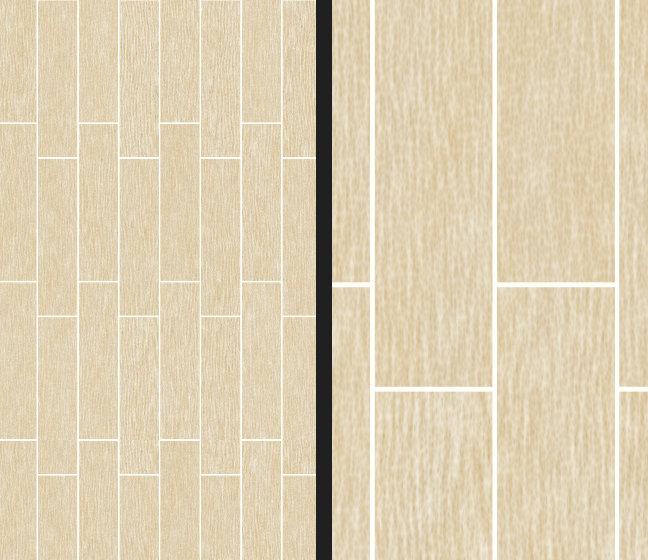
Left, the full canvas; right, a detail of the centre.
A WebGL 2 fragment shader for this texture:

```glsl
#version 300 es
precision highp float;
// Pale wood-grain plank tiles in staggered upright columns with thin white joints.
uniform vec2 u_resolution;
out vec4 fragColor;

vec2 hash2(vec2 p) {
    return fract(sin(vec2(dot(p, vec2(127.1, 311.7)), dot(p, vec2(269.5, 183.3)))) * 43758.55);
}

// Cellular noise: distance to the nearest scattered point.
float cellular(vec2 p) {
    vec2 cell = floor(p), local = fract(p);
    float nearest = 2.0;
    for (int y = -1; y <= 1; y++)
        for (int x = -1; x <= 1; x++) {
            vec2 offset = vec2(x, y);
            nearest = min(nearest, length(offset + hash2(cell + offset) - local));
        }
    return nearest;
}

// Growth rings: long arches around a random heart, bent by layered sines.
float rings(vec2 q, vec2 seed) {
    vec2 heart = vec2(seed.x - 0.5, (seed.y - 0.5) * 0.8);
    float sway = 0.05 * sin(q.y * 7.0 + seed.x * 6.3) + 0.012 * sin(q.y * 19.0 + seed.y * 40.0);
    float arch = length(vec2(q.x - heart.x + sway, (q.y - heart.y) * 0.28));
    float wobble = 0.8 * sin(q.y * 17.0 + q.x * 9.0 + seed.y * 20.0) + 0.5 * sin(q.y * 43.0 - q.x * 17.0);
    return sin(arch * 85.0 + wobble);
}

// Smooth-edged joint, from the distance to its centre line.
float joint(float dist, float halfWidth, float pixel) {
    return 1.0 - smoothstep(halfWidth - 0.5 * pixel, halfWidth + 0.5 * pixel, dist);
}

void main() {
    // Canvas widths, measured down from the top edge.
    float pixel = 1.0 / u_resolution.x;
    vec2 p = vec2(gl_FragCoord.x, u_resolution.y - gl_FragCoord.y) * pixel;
    vec2 plankSize = vec2(0.129, 0.5012);

    // Columns, with every other one set lower.
    float across = (p.x - 0.118) / plankSize.x + 1.0;
    float column = floor(across);
    float firstJoint = mix(0.390, 0.500, mod(column, 2.0));

    // The grain starts over at a faint seam, two plank lengths back.
    float grainY = p.y - 2.0 * plankSize.y * step(1.392, p.y);
    float along = (grainY - firstJoint) / plankSize.y + 1.0;
    vec2 id = vec2(column, floor(along));
    vec2 q = vec2(fract(across), fract(along)) - 0.5;
    vec2 seed = hash2(id + 3.7);
    vec2 mood = hash2(id * 1.7 + 19.1);

    // Hair-thin straight fibres, fine grit, soft streaks and rings.
    vec2 g = vec2(p.x + 0.002 * sin(grainY * 13.0 + seed.x * 6.3), grainY) + seed * 5.0;
    float fibre = cellular(g * vec2(230.0, 21.0)) - 0.45;
    float grit = cellular(g * vec2(310.0, 130.0)) - 0.45;
    float streak = cellular(g * vec2(120.0, 5.0)) - 0.45;
    float relief = mood.x * mood.x;
    float shade = 0.44 + mix(0.55, 0.8, relief) * fibre + 0.6 * grit + 0.24 * streak;
    shade += mix(0.05, 0.27, relief) * rings(q, seed);
    shade += 0.10 * (mood.y - 0.5) + 0.10 * (mood.x - 0.5);
    vec3 color = mix(vec3(0.85, 0.77, 0.62), vec3(0.93, 0.90, 0.83), clamp(shade, -0.3, 1.35));

    // Golden drift and tiny sparse pores.
    color -= vec3(0.0, 0.004, 0.012) * sin(q.x * 7.0 + 2.0 * sin(q.y * 5.0 + seed.x * 9.0) + seed.y * 6.3);
    float pore = 1.0 - smoothstep(0.06, 0.18, cellular(g * vec2(150.0, 40.0)));
    color -= vec3(0.06, 0.07, 0.08) * pore * relief;

    // White joints on all plank edges.
    vec2 edge = (0.5 - abs(q)) * plankSize;
    float line = max(joint(edge.x, 0.0024, pixel), joint(edge.y, 0.0026, pixel));
    color = mix(color, vec3(1.0, 1.0, 0.98), line);
    fragColor = vec4(color, 1.0);
}
```
